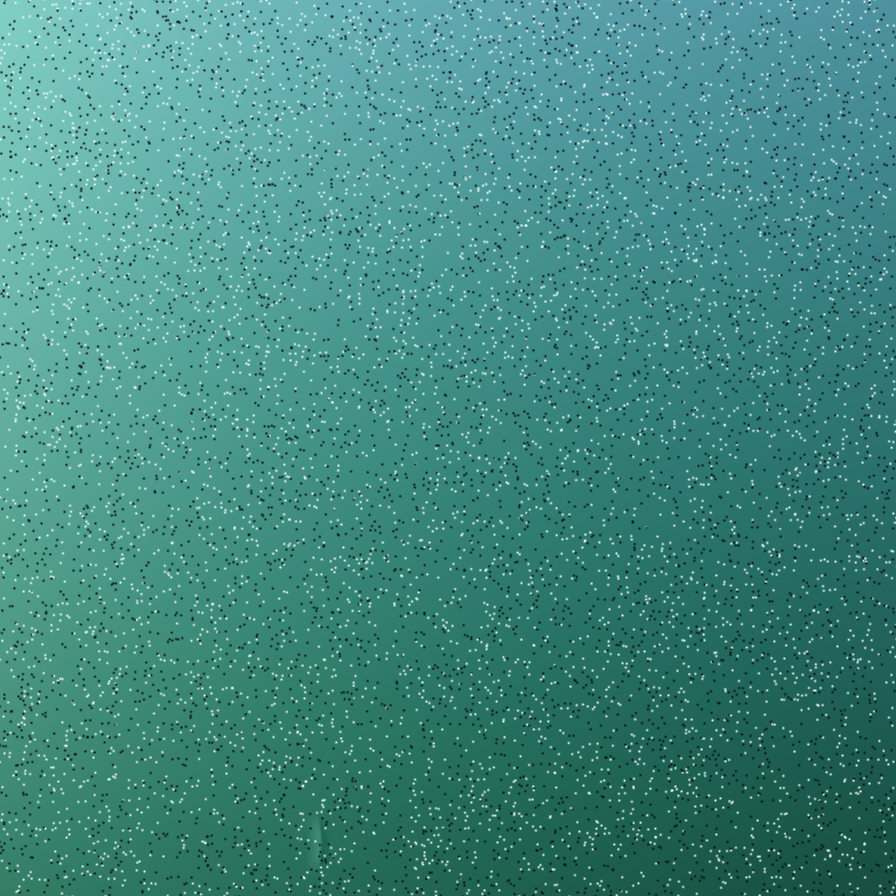
This texture is drawn by a three.js fragment shader. Its source:

```glsl
// Teal gradient, light at the upper left, peppered with fine white and black specks.
varying vec2 vUv;

float hash(vec2 p) {
  vec3 q = fract(p.xyx * 0.1031);
  q += dot(q, q.yzx + 33.33);
  return fract((q.x + q.y) * q.z);
}

// Smooth curve through three colours at t = 0, 0.5 and 1
vec3 blend3(vec3 a, vec3 b, vec3 c, float t) {
  return a * (1.0 - t) * (1.0 - 2.0 * t) + b * 4.0 * t * (1.0 - t) + c * t * (2.0 * t - 1.0);
}

vec3 tealGradient(vec2 uv) {
  vec3 bottom = blend3(vec3(0.21, 0.50, 0.41), vec3(0.14, 0.41, 0.34), vec3(0.11, 0.33, 0.28), uv.x);
  vec3 middle = blend3(vec3(0.36, 0.66, 0.60), vec3(0.23, 0.535, 0.495), vec3(0.18, 0.455, 0.44), uv.x);
  vec3 top = blend3(vec3(0.48, 0.78, 0.74), vec3(0.37, 0.65, 0.675), vec3(0.30, 0.57, 0.61), uv.x);
  vec3 color = blend3(bottom, middle, top, uv.y);
  vec3 average = vec3(0.26, 0.54, 0.50);
  return average + 1.13 * (color - average);
}

// Faint curved crease: a lit edge on the left, a shaded one on the right
float crease(vec2 uv) {
  vec2 p = uv - vec2(0.358, 0.058);
  float across = p.x + 4.0 * p.y * p.y;
  float taper = 1.0 - smoothstep(0.01, 0.04, abs(p.y));
  float lit = smoothstep(-0.018, -0.001, across) * (1.0 - smoothstep(-0.001, 0.002, across));
  float shade = smoothstep(0.0, 0.003, across) * (1.0 - smoothstep(0.003, 0.012, across));
  return taper * (0.09 * lit - 0.04 * shade);
}

void main() {
  vec3 color = tealGradient(vUv) + crease(vUv);

  // Four shifted layers of sparse specks, each placed freely inside its cell
  for (int i = 0; i < 4; i++) {
    float layer = float(i);
    vec2 grid = vUv * 128.0 + vec2(0.37, 0.61) * layer;
    vec2 cell = floor(grid) + 151.0 * layer;
    vec2 center = 0.25 + 0.5 * vec2(hash(cell + 31.0), hash(cell + 67.0));
    vec2 offset = abs(fract(grid) - center) * 4.0;

    // Soft-edged square, about 1/512 of the canvas wide
    vec2 cover = clamp(1.06 - offset, 0.0, 1.0);
    float present = step(hash(cell + 11.0), 0.165);
    float speck = 0.97 * present * cover.x * cover.y;
    vec3 tint = mix(vec3(0.02, 0.05, 0.05), vec3(0.95, 1.0, 0.99), step(0.5, hash(cell + 97.0)));
    color = mix(color, tint, speck);
  }

  gl_FragColor = vec4(clamp(color, 0.0, 1.0), 1.0);
}
```
